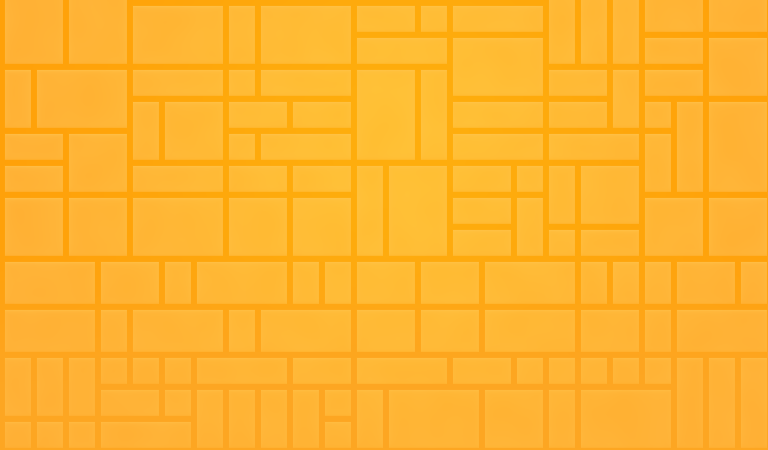
This background is drawn by a Shadertoy shader. Its source:

```glsl
// Amber mosaic of bevelled rectangular tiles separated by deeper orange grooves.
// Horizontal bands are cut recursively at hashed grid lines; a soft radial glow
// and faint gradient noise tint the tiles, and thin rims give them relief.

const float COLUMNS = 24.0;
const float GROOVE = 0.095;              // half width, in grid cells
const vec2 GRID_OFFSET = vec2(0.06, 0.09);

const vec3 TILE_EDGE = vec3(1.0, 0.688, 0.21);
const vec3 TILE_GLOW = vec3(1.0, 0.752, 0.205);
const vec3 GROOVE_EDGE = vec3(1.0, 0.625, 0.035);
const vec3 GROOVE_GLOW = vec3(0.995, 0.68, 0.05);
const vec3 GROOVE_LOW = vec3(0.993, 0.65, 0.135);
const vec3 RIM = vec3(1.0, 0.77, 0.31);

// Integer hash giving three values in 0..1
vec3 hash3(ivec3 key) {
    uvec3 v = uvec3(key) * 1664525u + 1013904u;
    v.x += v.y * v.z; v.y += v.z * v.x; v.z += v.x * v.y;
    v ^= v >> 16u;
    v.x += v.y * v.z; v.y += v.z * v.x; v.z += v.x * v.y;
    return vec3(v >> 8u) / 16777216.0;
}

float cornerSlope(vec2 cell, vec2 corner, vec2 f) {
    float angle = 6.2832 * hash3(ivec3(cell + corner, 7)).x;
    return dot(vec2(cos(angle), sin(angle)), f - corner);
}

float gradientNoise(vec2 p) {
    vec2 i = floor(p), f = fract(p);
    vec2 u = f * f * f * (f * (f * 6.0 - 15.0) + 10.0);
    float low = mix(cornerSlope(i, vec2(0, 0), f), cornerSlope(i, vec2(1, 0), f), u.x);
    float high = mix(cornerSlope(i, vec2(0, 1), f), cornerSlope(i, vec2(1, 1), f), u.x);
    return mix(low, high, u.y);
}

// Rows 8 and 9 are one and a half cells tall
float rowFromHeight(float y) { return y - clamp(y - 8.0, 0.0, 3.0) / 3.0; }
float heightFromRow(float row) { return row + 0.5 * clamp(row - 8.0, 0.0, 2.0); }

// Full-width band holding a row, as (left, top, right, bottom)
vec4 bandAt(float row) {
    vec2 span = row < 8.0 ? vec2(-1, 8) : row < 9.0 ? vec2(8, 9)
              : row < 10.0 ? vec2(9, 10) : vec2(10, 13);
    return vec4(0.0, span.x, COLUMNS, span.y);
}

// Cuts a box at random grid lines until a small tile around p remains
vec4 findTile(vec2 p, vec4 box, int seed) {
    for (int i = 0; i < 24; i++) {
        vec2 size = box.zw - box.xy;
        ivec4 b = ivec4(box) + 2;
        vec3 rnd = hash3(ivec3(b.x + 64 * b.y, b.z + 64 * b.w, seed));
        bool small = max(size.x, size.y) < 3.5;
        if (small && rnd.x >= 0.12 * (size.x * size.y - 1.0)) break;

        bool alongX = rnd.y < (size.x - 1.0) / (size.x + size.y - 2.0);
        float spread = mix(0.2, 0.8, rnd.z);
        vec2 cut = box.xy + 1.0 + floor(spread * (size - 1.0));
        if (alongX) {
            if (p.x < cut.x) box.z = cut.x; else box.x = cut.x;
        } else {
            if (p.y < cut.y) box.w = cut.y; else box.y = cut.y;
        }
    }
    return box;
}

// Tile surface; near and far are distances to left/top and right/bottom edges
vec3 shadeTile(vec3 base, vec2 near, vec2 far, float relief) {
    float edge = min(min(near.x, near.y), min(far.x, far.y));
    float halo = exp(-max(edge, 0.0) / 0.13);
    float topRim = exp(-max(near.y, 0.0) / 0.04);
    float sideRim = exp(-max(min(near.x, far.x), 0.0) / 0.04);
    float lowShade = exp(-max(far.y, 0.0) / 0.05);
    vec3 color = mix(base, RIM, 0.22 * halo * relief);
    color = mix(color, RIM, (0.65 * topRim + 0.15 * sideRim) * relief);
    return color - vec3(0.0, 0.025, 0.045) * lowShade * relief;
}

void mainImage(out vec4 fragColor, in vec2 fragCoord) {
    vec2 uv = fragCoord / iResolution.xy;
    float cellsPerPixel = COLUMNS / iResolution.x;
    vec2 p = vec2(fragCoord.x, iResolution.y - fragCoord.y) * cellsPerPixel - GRID_OFFSET;

    // Tile bounds in cells
    float row = rowFromHeight(p.y);
    vec4 tile = findTile(vec2(p.x, row), bandAt(row), 11);
    vec2 near = p - vec2(tile.x, heightFromRow(tile.y)) - GROOVE;
    vec2 far = vec2(tile.z, heightFromRow(tile.w)) - p - GROOVE;
    float edge = min(min(near.x, near.y), min(far.x, far.y));

    // Glow above the centre, paler grooves toward the bottom
    vec2 fromGlow = (uv - vec2(0.52, 0.69)) * vec2(1.0, iResolution.y / iResolution.x);
    float glow = exp(-8.0 * dot(fromGlow, fromGlow));
    float low = 1.0 - smoothstep(0.1, 0.5, uv.y);

    vec3 groove = mix(GROOVE_EDGE, GROOVE_GLOW, glow);
    groove = mix(groove, GROOVE_LOW, low);
    vec3 base = mix(TILE_EDGE, TILE_GLOW, glow);
    base += vec3(0.0, 0.012, 0.018) * gradientNoise(p * 0.9);
    vec3 surface = shadeTile(base, near, far, mix(1.0, 0.65, low));

    float coverage = smoothstep(-0.6, 0.6, edge / cellsPerPixel);
    fragColor = vec4(mix(groove, surface, coverage), 1.0);
}
```
